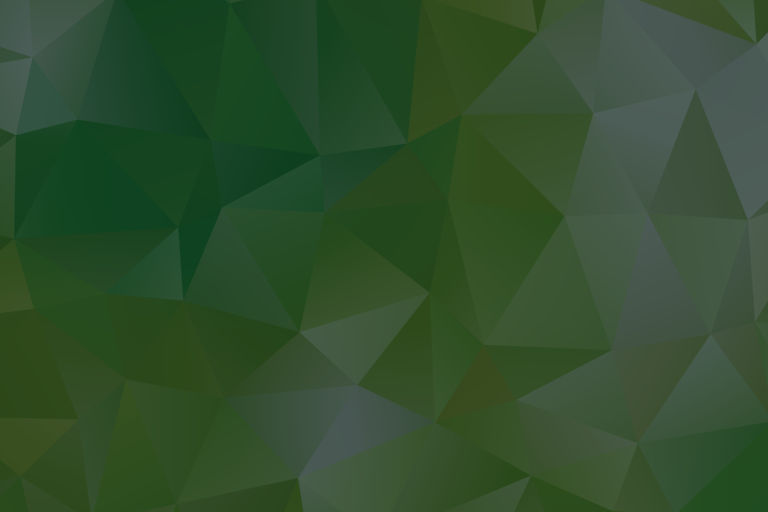
A Shadertoy shader for this background:

```glsl
// Low-poly mosaic of muted green and slate triangles. Jittered cell points form
// quads, each cut along its better diagonal; every triangle takes a tint from
// smooth colour fields plus its own random offset and a soft linear gradient.

#define ROWS 5.2          // cells per canvas height
#define JITTER 0.40       // point displacement, in cells
#define TINT_VARY 0.42    // random tint change between triangles
#define SLOPE 0.24        // strength of the gradient inside a triangle
#define SHADE_VARY 0.13   // random brightness change
#define OLIVE vec3(0.185, 0.298, 0.105)
#define EMERALD vec3(0.060, 0.265, 0.130)
#define SLATE vec3(0.310, 0.365, 0.365)
#define WARM vec3(0.260, 0.315, 0.140)

vec2 hash2(vec2 c) {
    vec3 v = fract(c.xyx * vec3(0.1031, 0.1030, 0.0973));
    v += dot(v, v.yzx + 33.33);
    return fract((v.xx + v.yz) * v.zy);
}

float cross2(vec2 a, vec2 b) { return a.x * b.y - a.y * b.x; }

// Mesh point of a cell; odd rows are shifted by half a cell
vec2 meshPoint(vec2 cell) {
    float shift = 0.5 * mod(cell.y, 2.0);
    return cell + vec2(shift, 0.0) + JITTER * (2.0 * hash2(cell + 17.0) - 1.0);
}

// Slate haze: soft blobs given as centre and radius, in canvas heights
float slateField(vec2 p) {
    vec3 blobs[5] = vec3[5](vec3(1.28, 0.42, 0.27), vec3(0.04, 0.92, 0.17),
                            vec3(1.20, 0.90, 0.17), vec3(0.64, 0.17, 0.19),
                            vec3(1.48, 0.80, 0.18));
    float sum = 0.0;
    for (int i = 0; i < 5; i++) {
        vec2 d = (p - blobs[i].xy) / blobs[i].z;
        sum += exp(-dot(d, d));
    }
    return sum;
}

// Deep green area, with a fainter patch in the lower right corner
float emeraldField(vec2 p) {
    float main = 1.0 - smoothstep(0.22, 0.54, length((p - vec2(0.36, 0.76)) * vec2(0.85, 1.1)));
    float corner = 1.0 - smoothstep(0.0, 0.25, length(p - vec2(1.45, 0.0)));
    return 0.9 * main + 0.6 * corner;
}

vec3 triangleColor(vec2 q, vec2 centre, vec2 id) {
    vec2 tintRnd = hash2(id + 41.0) - 0.5;
    vec2 toneRnd = hash2(id + 83.0);
    float angle = 6.2832 * hash2(id + 127.0).x;
    float ramp = SLOPE * dot(q - centre, vec2(cos(angle), sin(angle)));
    vec2 p = mix(centre, q, 0.4) / ROWS;

    float emerald = emeraldField(p) + TINT_VARY * tintRnd.x - 0.5 * ramp;
    float slate = 0.85 * slateField(p) + TINT_VARY * tintRnd.y + ramp;
    vec3 col = mix(OLIVE, WARM, 0.6 * smoothstep(0.55, 1.0, toneRnd.x + 0.5 * ramp));
    col = mix(col, EMERALD, clamp(emerald, 0.0, 1.0));
    col = mix(col, SLATE, clamp(slate, 0.0, 0.9));
    return col * (1.0 + SHADE_VARY * (toneRnd.y - 0.5) + 0.12 * ramp);
}

// Signed distance to the nearest side, positive inside
float insideDistance(vec2 q, vec2 a, vec2 b, vec2 c) {
    float turn = sign(cross2(b - a, c - a));
    float ab = cross2(normalize(b - a), q - a);
    float bc = cross2(normalize(c - b), q - b);
    float ca = cross2(normalize(a - c), q - c);
    return min(turn * ab, min(turn * bc, turn * ca));
}

// Adds one triangle, weighted by its pixel coverage
void addTriangle(inout vec4 sum, vec2 q, vec2 a, vec2 b, vec2 c, vec2 id, float pixel) {
    float cover = clamp(0.5 + insideDistance(q, a, b, c) / pixel, 0.0, 1.0);
    if (cover > 0.0) sum += cover * vec4(triangleColor(q, (a + b + c) / 3.0, id), 1.0);
}

// True when the diagonal a-c has b and d on opposite sides
bool splits(vec2 a, vec2 b, vec2 c, vec2 d) {
    return cross2(c - a, b - a) * cross2(c - a, d - a) < 0.0;
}

void mainImage(out vec4 fragColor, in vec2 fragCoord) {
    vec2 q = fragCoord / iResolution.y * ROWS;
    float pixel = 1.2 * ROWS / iResolution.y;
    vec2 home = floor(q);
    vec4 sum = vec4(OLIVE, 1.0) * 0.001;

    for (int j = -1; j <= 1; j++) {
        for (int i = -2; i <= 1; i++) {
            vec2 cell = home + vec2(i, j);
            vec2 a = meshPoint(cell);
            vec2 b = meshPoint(cell + vec2(1, 0));
            vec2 c = meshPoint(cell + vec2(1, 1));
            vec2 d = meshPoint(cell + vec2(0, 1));
            // Prefer the shorter diagonal unless it leaves the quad
            bool useAC = splits(a, b, c, d) &&
                         (!splits(b, c, d, a) || distance(a, c) < distance(b, d));
            vec2 id = cell * 2.0;
            addTriangle(sum, q, a, b, useAC ? c : d, id, pixel);
            addTriangle(sum, q, c, d, useAC ? a : b, id + 1.0, pixel);
        }
    }
    fragColor = vec4(sum.rgb / sum.a, 1.0);
}
```
